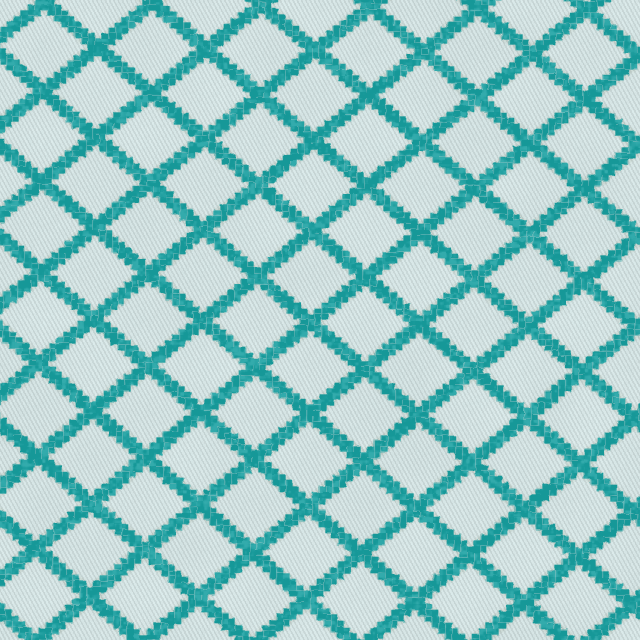
A WebGL 1 fragment shader for this pattern:

```glsl
precision highp float;

uniform vec2 u_resolution;

#define REPEATS vec2(5.894, 6.993)
#define CENTRE vec2(0.4858, 0.4968)
#define TILT 0.0148
#define STRETCH 0.025
#define STEPS 16.0
#define THREADS vec2(150.0, 215.0)
#define WOBBLE 0.0016
#define TEAL vec3(0.085, 0.595, 0.597)
#define TEAL_LIGHT vec3(0.20, 0.67, 0.675)
#define CLOTH vec3(0.845, 0.905, 0.905)
#define CLOTH_SHADE vec3(0.775, 0.832, 0.832)

float hash(vec2 p) {
  p = fract(p * vec2(0.1031, 0.1137));
  p += dot(p, p.yx + 33.33);
  return fract((p.x + p.y) * p.x * 17.31);
}

float noise(vec2 p) {
  vec2 i = floor(p);
  vec2 f = fract(p);
  f = f * f * (3.0 - 2.0 * f);
  return mix(mix(hash(i), hash(i + vec2(1.0, 0.0)), f.x),
             mix(hash(i + vec2(0.0, 1.0)), hash(i + 1.0), f.x), f.y);
}

// Canvas position to lattice units: lines cross at whole and half repeats
vec2 latticePosition(vec2 p) {
  vec2 q = p - CENTRE;
  float c = cos(TILT);
  float s = sin(TILT);
  q = vec2(c * q.x - s * q.y, s * q.x + c * q.y);
  q.y *= 1.0 + STRETCH * q.y;
  vec2 drift = vec2(noise(p * 9.0), noise(p * 9.0 + 40.0)) - 0.5;
  vec2 fray = vec2(noise(p * 150.0), noise(p * 150.0 + 70.0)) - 0.5;
  return (q + WOBBLE * (drift * 1.6 + fray * 1.8)) * REPEATS;
}

// Distance to the nearest of the two diagonal families, in repeats
float diagonalDistance(vec2 g) {
  vec2 d = abs(fract(vec2(g.x + g.y, g.x - g.y) + 0.5) - 0.5);
  return min(d.x, d.y);
}

// Bands three stitches thick, with stepped edges
float steppedBand(vec2 g) {
  vec2 cell = floor(g * STEPS + 0.5) / STEPS;
  return step(diagonalDistance(cell), 1.4 / STEPS);
}

// Fine staggered dashes of the ground weave
vec3 groundColour(vec2 p) {
  vec2 t = p * THREADS;
  float row = floor(t.y);
  float across = t.x + row * 0.38 + 0.25 * fract(t.y);
  float dash = 0.5 + 0.5 * sin(6.2832 * across);
  float grain = hash(vec2(floor(across), row) + 200.0) - 0.5;
  float shade = smoothstep(0.35, 0.85, dash + 0.35 * grain);
  vec3 colour = mix(CLOTH, CLOTH_SHADE, shade);
  return colour + 0.025 * grain + 0.018 * (noise(p * 14.0) - 0.5);
}

// Teal stitches with uneven tone and pale gaps between some of them
vec3 bandColour(vec2 p, vec2 g) {
  vec2 s = g * STEPS + 0.5;
  vec2 cell = floor(s);
  vec2 f = fract(s);
  float tone = 0.45 * hash(cell + 300.0) + 0.75 * noise(p * 190.0);
  vec3 colour = mix(TEAL, TEAL_LIGHT, smoothstep(0.45, 1.0, tone));
  float side = 1.0 - smoothstep(0.06, 0.26, f.x);
  float foot = 1.0 - smoothstep(0.04, 0.24, f.y);
  float gap = side * step(0.5, hash(cell + 510.0));
  gap = max(gap, foot * step(0.68, hash(cell + 730.0)));
  return mix(colour, CLOTH_SHADE, 0.34 * gap);
}

void main() {
  vec2 p = gl_FragCoord.xy / u_resolution;
  vec2 g = latticePosition(p);

  // Average the stepped mask over a small square to soften its edges
  float spread = max(0.0009, 0.45 / min(u_resolution.x, u_resolution.y));
  float band = 0.0;
  for (int j = -1; j <= 1; j++) {
    for (int i = -1; i <= 1; i++) {
      vec2 offset = vec2(float(i), float(j)) * spread;
      band += steppedBand(g + offset * REPEATS) / 9.0;
    }
  }

  // Slight warm shadow where the ground meets the bands
  float shadow = 1.0 - smoothstep(0.09, 0.15, diagonalDistance(g));
  vec3 ground = groundColour(p);
  ground *= mix(vec3(1.0), vec3(0.94, 0.94, 0.92), shadow);

  gl_FragColor = vec4(mix(ground, bandColour(p, g), band), 1.0);
}
```
